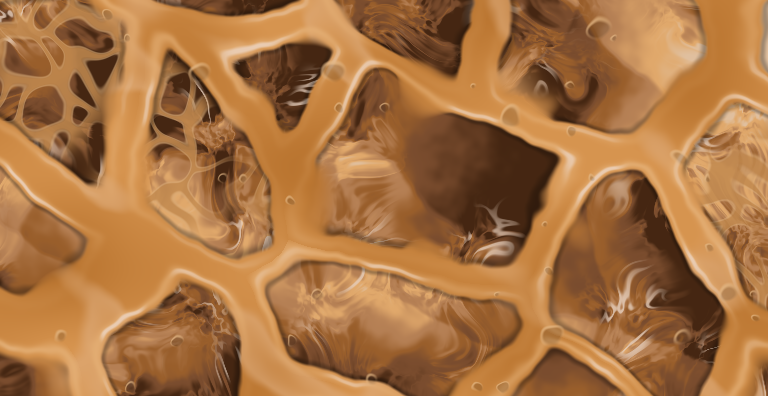
Reproduce this texture procedurally as a WebGL 1 fragment shader.

```glsl
precision highp float;
// Ice cubes in milky coffee: a stretched, warped Voronoi pattern gives uneven
// cubes with caramel liquid in the gaps. Each cube gets facets, wrinkles, wet
// glints or a net of milk veins; pale rims and a few bubbles lie on top.
uniform vec2 u_resolution;

vec2 hash2(vec2 p) {
  p = vec2(dot(p, vec2(127.1, 311.7)), dot(p, vec2(269.5, 183.3)));
  return fract(sin(p) * 43758.545);
}

float corner(vec2 cell, vec2 f, vec2 o) {
  return dot(hash2(cell + o) * 2.0 - 1.0, f - o);
}

// Gradient noise, roughly -1 to 1
float noise(vec2 p) {
  vec2 i = floor(p), f = fract(p);
  vec2 u = f * f * f * (f * (f * 6.0 - 15.0) + 10.0);
  float low = mix(corner(i, f, vec2(0.0)), corner(i, f, vec2(1.0, 0.0)), u.x);
  float high = mix(corner(i, f, vec2(0.0, 1.0)), corner(i, f, vec2(1.0)), u.x);
  return 1.5 * mix(low, high, u.y);
}

float fbm(vec2 p) {
  float sum = 0.0, amp = 0.6;
  for (int i = 0; i < 4; i++) {
    sum += amp * noise(p);
    p = mat2(1.6, 1.2, -1.2, 1.6) * p + 7.3;
    amp *= 0.55;
  }
  return sum;
}

vec2 warp(vec2 p) {
  return vec2(noise(p), noise(p + 31.7));
}

// Distance to the cell border with rounded corners; also cell id and offset
float voronoi(vec2 p, float sharpness, out vec2 id, out vec2 rel) {
  vec2 base = floor(p), nearest = vec2(0.0);
  float best = 9.0;
  for (int y = -1; y <= 1; y++)
    for (int x = -1; x <= 1; x++) {
      vec2 c = base + vec2(float(x), float(y));
      vec2 r = c + 0.05 + 0.9 * hash2(c) - p;
      if (dot(r, r) < best) { best = dot(r, r); nearest = r; id = c; }
    }
  float sum = 0.0;
  for (int y = -2; y <= 2; y++)
    for (int x = -2; x <= 2; x++) {
      vec2 c = id + vec2(float(x), float(y));
      vec2 r = c + 0.05 + 0.9 * hash2(c) - p, gap = r - nearest;
      if (dot(gap, gap) > 0.0001)
        sum += exp(-sharpness * dot(0.5 * (r + nearest), normalize(gap)));
    }
  rel = -nearest;
  return -log(sum) / sharpness;
}

// Ramp from deep coffee to pale cream
vec3 iceColor(float t) {
  vec3 c = mix(vec3(0.27, 0.15, 0.07), vec3(0.48, 0.30, 0.18), smoothstep(0.0, 0.25, t));
  c = mix(c, vec3(0.60, 0.37, 0.17), smoothstep(0.25, 0.40, t));
  c = mix(c, vec3(0.71, 0.50, 0.33), smoothstep(0.40, 0.58, t));
  c = mix(c, vec3(0.88, 0.66, 0.42), smoothstep(0.58, 0.82, t));
  return mix(c, vec3(0.88, 0.75, 0.62), smoothstep(0.82, 1.05, t));
}

// Sparse rings, each inside its own grid square
vec3 addBubbles(vec3 col, vec2 p, float share) {
  vec2 h = hash2(floor(p) + 5.0);
  vec2 v = fract(p) - 0.35 - 0.3 * h.yx + 0.12 * warp(p * 2.0);
  float r = 0.1 + 0.15 * h.y, d = length(v) - r;
  float on = step(h.x, share);
  col = mix(col, col * 0.8, on * 0.7 * smoothstep(0.04, -0.06, d));
  float ring = smoothstep(0.07, 0.0, abs(d)) * (0.5 + 0.5 * dot(v, vec2(-0.6, 0.8)) / r);
  return mix(col, vec3(0.90, 0.73, 0.53), on * 0.7 * clamp(ring, 0.0, 1.0));
}

void main() {
  vec2 p = gl_FragCoord.xy / u_resolution.y;

  // Cubes leaning down to the right
  vec2 q = mat2(0.82, 0.57, -0.57, 0.82) * p * vec2(1.7, 2.4) + vec2(3.2, 1.7);
  q += 0.15 * warp(p * 2.5) + 0.035 * warp(p * 8.0) + 0.012 * warp(p * 22.0);
  vec2 id, rel;
  float border = voronoi(q, 38.0, id, rel);
  vec2 h = hash2(id + 19.0), k = hash2(id + 47.0);
  float edge = border - 0.055 - 0.13 * h.x * h.x - 0.03 * noise(p * 4.0 + 15.0);
  float broad = noise(p * 2.6 + 11.0);

  // Liquid with slow swells and soft, one-sided reflections
  vec3 col = mix(vec3(0.73, 0.46, 0.19), vec3(0.84, 0.58, 0.31), clamp(0.55 + broad, 0.0, 1.0));
  float swell = noise(q * vec2(1.6, 3.0) + 4.0);
  float sheen = smoothstep(0.1, 0.3, swell) * smoothstep(0.75, 0.25, swell);
  col = mix(col, vec3(0.88, 0.69, 0.51), 0.55 * sheen);

  // Facets: a tilted gradient broken by two creases
  float a = 6.283 * h.y;
  vec2 dir = vec2(cos(a), sin(a)), side = vec2(-dir.y, dir.x);
  float crease = dot(rel, side) + 0.2 * dot(rel, dir) + 0.08 * noise(p * 6.0);
  float tone = 0.20 + 0.44 * k.x + 0.7 * dot(rel, dir);
  tone += 0.22 * (smoothstep(-0.03, 0.03, crease) - 0.5);
  tone -= 0.15 * smoothstep(0.0, 0.04, dot(rel, dir) + 0.05 * noise(p * 9.0) - 0.15);
  tone += 0.36 * fbm(p * 4.0 + h * 9.0);

  // Wrinkled, melted surface stretched along each cube
  vec2 w = vec2(dot(p, dir) * 6.5, dot(p, side) * 10.5) + 1.1 * warp(p * 6.0) + 20.0 * h;
  float folds = fbm(w), ridge = 1.0 - smoothstep(0.0, 0.12, abs(folds));
  float rough = smoothstep(-0.3, 0.3, noise(p * 4.0 + 50.0) + 0.7 * (k.y - 0.45));
  tone += rough * (0.65 * folds + 0.2 * ridge - 0.08);
  tone += rough * 0.22 * noise(w * 4.0 + 2.0 * folds);
  vec3 ice = iceColor(clamp(tone, 0.0, 1.05));
  float glint = smoothstep(0.12, 0.03, abs(noise(w * 1.5 + 3.0) + 0.3 * noise(w * 4.0) - 0.12));
  glint *= rough * smoothstep(0.05, 0.4, noise(p * 6.0 + 70.0));
  ice = mix(ice, vec3(0.90, 0.81, 0.74), 0.8 * glint);

  // Uneven milk veins on a few cubes
  vec2 veinId, veinRel;
  float vein = voronoi(p * 10.0 + 0.8 * warp(p * 7.0), 12.0, veinId, veinRel);
  vein -= 0.08 * noise(p * 8.0 + 60.0);
  float veined = smoothstep(0.78, 0.82, k.y) * smoothstep(-0.2, 0.2, noise(p * 4.0 + 25.0) + 0.1);
  ice = mix(ice, vec3(0.76, 0.54, 0.31), 0.85 * veined * smoothstep(0.13, 0.03, vein));
  ice = mix(ice, vec3(0.88, 0.71, 0.51), 0.45 * veined * smoothstep(0.05, 0.0, abs(vein - 0.09)));

  // Crisp edges in some places, milky submerged ones in others
  float soft = mix(0.022, 0.2, smoothstep(0.05, 0.6, noise(p * 4.5 + 90.0)));
  ice *= 1.0 - 0.3 * smoothstep(0.03, 0.0, abs(edge - 0.02));
  col = mix(col, ice, smoothstep(0.0, soft, edge));

  // Raised pale rim of varying width with broken wet highlights
  float lit = clamp(0.45 + 0.6 * dot(normalize(rel + 0.0001), vec2(-0.8, 0.4)) + broad, 0.0, 1.0);
  float width = 0.022 + 0.012 * noise(p * 5.0 + 80.0);
  float rim = exp(-pow((edge + 0.02) / width, 2.0));
  col = mix(col, vec3(0.89, 0.68, 0.45), rim * (0.1 + 0.75 * lit));
  float wet = smoothstep(0.018, 0.003, abs(edge + 0.017)) * smoothstep(0.0, 0.3, noise(p * 5.0 + 33.0));
  col = mix(col, vec3(0.92, 0.82, 0.74), 0.85 * wet * lit);

  col = addBubbles(col, p * 9.0 + 2.0, 0.05);
  col = addBubbles(col, p * 17.0 + 8.0, 0.04);
  gl_FragColor = vec4(clamp(col, 0.0, 1.0), 1.0);
}
```
